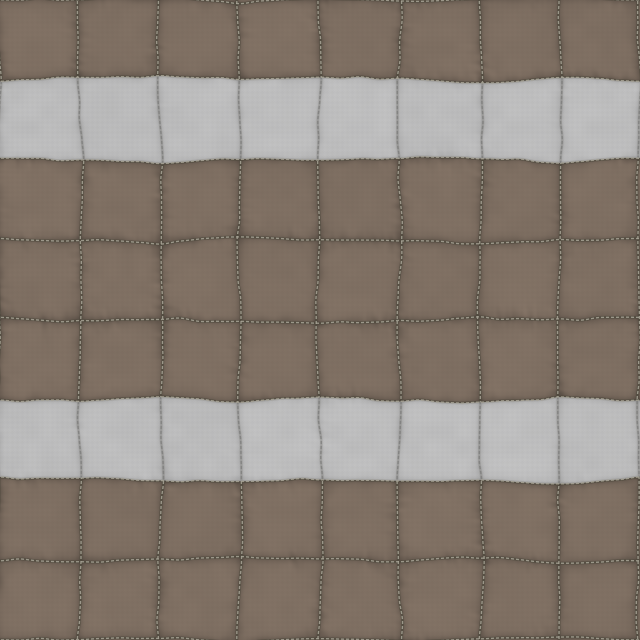
This texture is drawn by a WebGL 2 fragment shader. Its source:

```glsl
#version 300 es
precision highp float;
// Quilted fabric: an 8 x 8 grid of padded squares, two rows pale and six brown.
// Wobbly seams come from wrapped noise; distance to them drives the padding
// shade, the puckers, the sewn groove and the dashed stitching.

uniform vec2 u_resolution;
out vec4 outColor;

const float CELLS = 8.0;             // squares across and down
const float PALE_EVERY = 4.0;        // one pale row in this many
const float PALE_ROW = 2.0;
const vec3 BROWN = vec3(0.497, 0.436, 0.385);
const vec3 PALE = vec3(0.738, 0.738, 0.740);
const vec3 GROOVE = vec3(0.29, 0.275, 0.225);
const vec3 THREAD = vec3(0.66, 0.645, 0.59);
const vec3 PALE_THREAD = vec3(0.50, 0.50, 0.495);
// Lengths below are in units of one square.
const float SEAM_DRIFT = 0.085;
const float SEAM_WOBBLE = 0.028;
const float GROOVE_HALF = 0.017;
const float STITCH_HALF = 0.0085;
const float STITCHES = 16.0;         // per square side
const float STITCH_FILL = 0.62;
const float WEAVE = 16.0;            // weave lines per square side
const float WEAVE_DEPTH = 0.012;
const float PUCKER_DEPTH = 0.20;
const float PUCKER_REACH = 0.085;

float hash(vec2 p) {
  return fract(sin(dot(p, vec2(127.1, 311.7))) * 43758.5453);
}

// Value noise that wraps after the given whole number of lattice steps.
float noise(vec2 p, vec2 period) {
  vec2 i = floor(p);
  vec2 f = fract(p);
  f = f * f * (3.0 - 2.0 * f);
  vec2 a = mod(i, period);
  vec2 b = mod(i + 1.0, period);
  return mix(mix(hash(a), hash(vec2(b.x, a.y)), f.x),
             mix(hash(vec2(a.x, b.y)), hash(b), f.x), f.y);
}

// Sideways displacement of one seam at a position along it.
float seamOffset(float seam, float along, float axis) {
  float id = mod(seam, CELLS) + 16.0 * axis;
  float drift = noise(vec2(along, id), vec2(CELLS, 64.0)) - 0.5;
  float wobble = noise(vec2(along * 4.0, id + 32.0), vec2(CELLS * 4.0, 64.0)) - 0.5;
  return SEAM_DRIFT * drift + SEAM_WOBBLE * wobble;
}

// Antialiased coverage of a centred strip.
float strip(float d, float halfWidth, float pixel) {
  return clamp((halfWidth - abs(d)) / pixel + 0.5, 0.0, 1.0);
}

float stitch(float across, float along, float pixel) {
  float dash = (fract(along * STITCHES) - 0.5) / STITCHES;
  return strip(across, STITCH_HALF, pixel)
       * strip(dash, 0.5 * STITCH_FILL / STITCHES, pixel);
}

// Short folds running away from a seam, signed light and dark.
float pucker(vec2 p, vec2 scale, float d) {
  vec2 period = CELLS * scale;
  float fold = noise(p * scale, period) - noise(p * scale + vec2(0.35), period);
  float patchy = noise(p * 3.0, vec2(CELLS * 3.0));
  return fold * smoothstep(0.25, 0.85, patchy) * exp(-d / PUCKER_REACH);
}

void main() {
  vec2 p = gl_FragCoord.xy / u_resolution * CELLS;
  float pixel = CELLS / min(u_resolution.x, u_resolution.y);

  // Signed distance to the nearest upright (x) and level (y) seam.
  vec2 seam = floor(p + 0.5);
  vec2 d = p - seam - vec2(seamOffset(seam.x, p.y, 0.0),
                           seamOffset(seam.y, p.x, 1.0));
  vec2 ad = abs(d);

  // Fabric of the rows below and above the seam, joined with a smooth edge.
  float below = 1.0 - step(0.5, abs(mod(seam.y - 1.0, PALE_EVERY) - PALE_ROW));
  float above = 1.0 - step(0.5, abs(mod(seam.y, PALE_EVERY) - PALE_ROW));
  float pale = mix(below, above, clamp(d.y / pixel + 0.5, 0.0, 1.0));
  vec3 color = mix(BROWN, PALE, pale);

  // Slight tone change from square to square, and fine woven lines.
  vec2 square = mod(seam + step(0.0, d) - 1.0, CELLS);
  color *= 1.0 + 0.018 * (hash(square + 7.0) - 0.5);
  vec2 lines = cos(6.2831853 * p * WEAVE);
  vec2 threads = cos(6.2831853 * p * WEAVE * 2.0 + 0.8);
  color *= 1.0 + WEAVE_DEPTH * (0.5 * (lines.x + lines.y) + 0.6 * threads.x * threads.y);
  color *= 1.0 + 0.03 * (noise(p * 5.0, vec2(CELLS * 5.0)) - 0.5);

  // Padding falls away toward the seams; puckers break up the shade.
  vec2 reach = mix(vec2(0.042), vec2(0.030), pale)
             * (0.65 + 0.7 * noise(p * 7.0, vec2(CELLS * 7.0)));
  vec2 shade = exp(-ad / reach) * mix(vec2(0.25), vec2(0.14, 0.11), pale);
  color *= (1.0 - shade.x) * (1.0 - shade.y);
  float folds = pucker(p, vec2(6.0, 15.0), ad.x) + pucker(p, vec2(15.0, 6.0), ad.y);
  color *= 1.0 + PUCKER_DEPTH * mix(1.0, 0.35, pale) * folds;

  // Sewn groove, faint on the pale rows, then the dashed thread on top.
  vec2 groove = vec2(strip(d.x, GROOVE_HALF, pixel), strip(d.y, GROOVE_HALF, pixel));
  color = mix(color, GROOVE, max(groove.x, groove.y) * mix(0.58, 0.12, pale));
  color = mix(color, mix(THREAD, PALE_THREAD, pale), 0.85 * stitch(d.x, p.y, pixel));
  color = mix(color, THREAD, 0.85 * stitch(d.y, p.x, pixel));

  outColor = vec4(color, 1.0);
}
```
